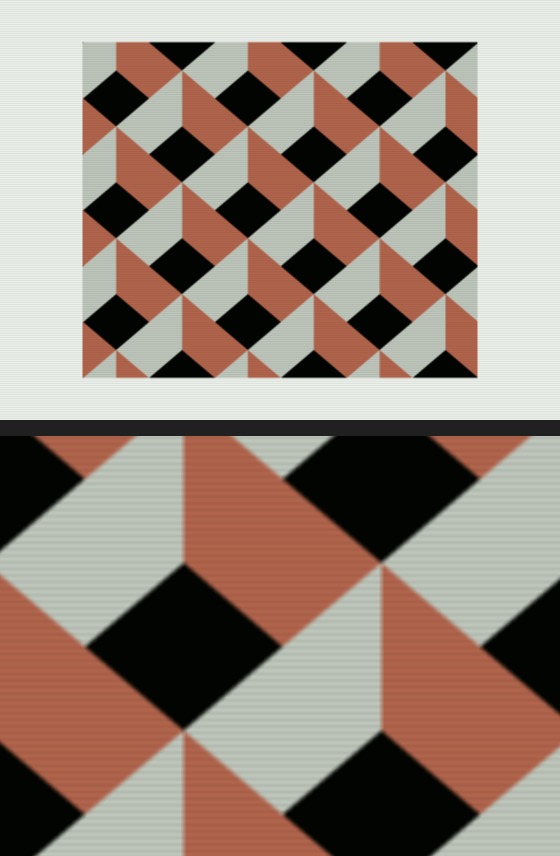
Top: the whole. Bottom: its middle third, enlarged.
A WebGL 2 fragment shader for this pattern:

```glsl
#version 300 es
precision highp float;

uniform vec2 u_resolution;
out vec4 fragColor;

// Lengths are fractions of the canvas height, measured from its centre
#define PANEL_HALF vec2(0.4705, 0.3993)
#define DIAMOND_HALF vec2(0.07842, 0.06655)
#define DIAMOND_ORIGIN vec2(-0.0764, -0.0006)
#define EDGE_BLUR 0.0050
#define SCANLINES 192.0
#define SCANLINE_DEPTH 0.03
#define PAPER vec3(0.895, 0.915, 0.892)
#define TERRACOTTA vec3(0.675, 0.382, 0.290)
#define SAGE vec3(0.725, 0.755, 0.715)
#define BLACK vec3(0.005, 0.016, 0.000)

const int SAMPLES = 6;
const float TAU = 6.2831853;

// Black diamonds on a staggered lattice, joined by two mirrored trapezoids
vec3 blockPattern(vec2 pos) {
    vec2 unit = (pos - DIAMOND_ORIGIN) / DIAMOND_HALF;
    // Diagonal axes turn the lattice into square cells spanning -1 to 3
    vec2 diagonal = vec2(unit.x + unit.y, unit.y - unit.x);
    vec2 cell = mod(diagonal + 1.0, 4.0) - 1.0;
    if (max(cell.x, cell.y) < 1.0) return BLACK;
    return cell.x > cell.y ? TERRACOTTA : SAGE;
}

vec3 scene(vec2 pos) {
    vec2 outside = abs(pos) - PANEL_HALF;
    return max(outside.x, outside.y) < 0.0 ? blockPattern(pos) : PAPER;
}

void main() {
    vec2 pos = (gl_FragCoord.xy - 0.5 * u_resolution) / u_resolution.y;

    // Average a small square of samples for soft edges
    float footprint = max(EDGE_BLUR, 1.0 / u_resolution.y);
    vec3 color = vec3(0.0);
    for (int j = 0; j < SAMPLES; j++) {
        for (int i = 0; i < SAMPLES; i++) {
            vec2 offset = (vec2(i, j) + 0.5) / float(SAMPLES) - 0.5;
            color += scene(pos + offset * footprint);
        }
    }
    color /= float(SAMPLES * SAMPLES);

    // Fine horizontal scanlines
    float height = gl_FragCoord.y / u_resolution.y;
    color *= 1.0 + SCANLINE_DEPTH * sin(TAU * SCANLINES * height);

    fragColor = vec4(color, 1.0);
}
```
